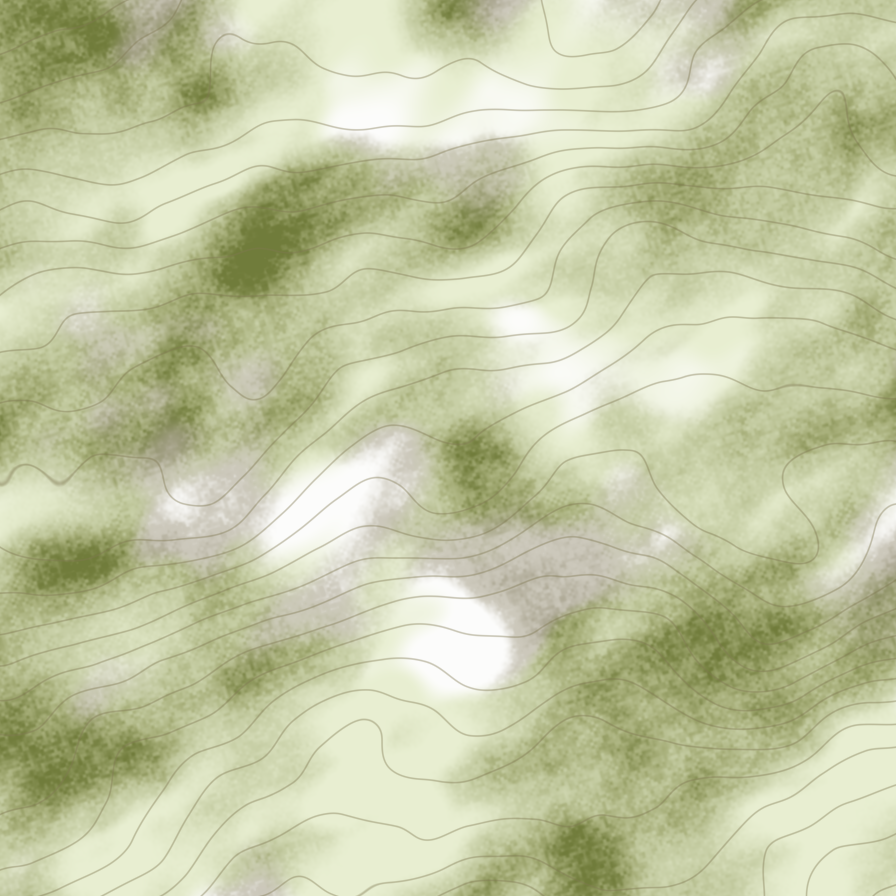
A Shadertoy shader for this texture:

```glsl
const vec3 DEEP_OLIVE = vec3(0.44, 0.485, 0.23);
const vec3 MOSS = vec3(0.65, 0.68, 0.47);
const vec3 SAGE = vec3(0.77, 0.80, 0.635);
const vec3 PALE_GREEN = vec3(0.91, 0.935, 0.82);
const vec3 STONE_DARK = vec3(0.66, 0.64, 0.56);
const vec3 STONE = vec3(0.80, 0.785, 0.735);
const vec3 SNOW = vec3(0.99, 0.99, 0.985);
const vec3 CONTOUR_BROWN = vec3(0.50, 0.47, 0.32);

float hash(vec2 p) {
    return fract(sin(dot(p, vec2(127.1, 311.7))) * 43758.5453);
}

mat2 rotation(float angle) {
    float c = cos(angle), s = sin(angle);
    return mat2(c, -s, s, c);
}

float valueNoise(vec2 p) {
    vec2 cell = floor(p), f = fract(p);
    f = f * f * (3.0 - 2.0 * f);
    float bottom = mix(hash(cell), hash(cell + vec2(1, 0)), f.x);
    float top = mix(hash(cell + vec2(0, 1)), hash(cell + vec2(1, 1)), f.x);
    return mix(bottom, top, f.y);
}

float fbm(vec2 p, int octaves, float gain) {
    float sum = 0.0, total = 0.0, weight = 1.0;
    for (int i = 0; i < octaves; i++) {
        sum += weight * valueNoise(p);
        total += weight;
        weight *= gain;
        p = rotation(0.3) * p * 2.03 + 17.3;
    }
    return sum / total;
}

// Soft shading stretched along a rising diagonal, about -2 to 2
float relief(vec2 p, float angle, vec2 frequency) {
    vec2 warp = vec2(valueNoise(p * 7.0 + 3.1), valueNoise(p * 7.0 + 41.7)) - 0.5;
    vec2 q = rotation(angle) * (p + 0.06 * warp);
    return (fbm(q * frequency + 9.4, 3, 0.42) - 0.5) / 0.14;
}

// Ground height, measured in contour steps
float elevation(vec2 p, float steps) {
    float slope = p.y - 0.25 * p.x;
    float hills = 0.30 * valueNoise(rotation(0.4) * p * 3.2 + 5.0);
    float spurs = 0.13 * valueNoise(rotation(-0.5) * p * 8.0 + 23.0);
    float gullies = 0.025 * valueNoise(rotation(0.8) * p * 19.0 + 31.0);
    return steps * (slope + hills + spurs + gullies);
}

float contourLine(vec2 p, float steps, float width) {
    vec2 e = vec2(0.002, 0.0);
    float h = elevation(p, steps);
    vec2 grad = vec2(elevation(p + e.xy, steps) - h, elevation(p + e.yx, steps) - h) / e.x;
    float dist = abs(fract(h) - 0.5) / max(length(grad), 0.5 * steps);
    return 1.0 - smoothstep(0.0, width, dist);
}

// Fine stipple in two sizes, centred on zero
float grain(vec2 p) {
    float fine = valueNoise(rotation(0.3) * p * 270.0);
    float coarse = valueNoise(rotation(0.9) * p * 140.0 + 7.0);
    return 0.6 * fine + 0.4 * coarse - 0.5;
}

vec3 greenRamp(float tone) {
    vec3 color = mix(DEEP_OLIVE, MOSS, smoothstep(-2.6, -0.9, tone));
    color = mix(color, SAGE, smoothstep(-1.3, 0.1, tone));
    return mix(color, PALE_GREEN, smoothstep(-0.2, 1.6, tone));
}

vec3 stoneRamp(float tone) {
    vec3 color = mix(STONE_DARK, STONE, smoothstep(-2.0, 0.0, tone));
    return mix(color, SNOW, smoothstep(0.0, 1.3, tone));
}

void mainImage(out vec4 fragColor, in vec2 fragCoord) {
    vec2 p = fragCoord / iResolution.y;
    float pixel = 1.0 / iResolution.y;

    // Shaded ground, with the stipple strongest in the dark cover
    float tone = relief(p, 0.6, vec2(6.5, 10.5));
    float cover = 1.0 - smoothstep(-0.6, 1.2, tone);
    tone += grain(p) * mix(0.25, 1.35, cover);

    // Bare stone and snow in scattered patches, rarely in the darkest cover
    float bare = fbm(rotation(0.5) * p * vec2(5.0, 6.5) + 61.0, 3, 0.5);
    float stone = smoothstep(0.56, 0.74, bare + 0.02 * clamp(tone, -2.0, 1.0));
    vec3 color = mix(greenRamp(tone), stoneRamp(tone), stone);

    // Thin height lines
    float line = contourLine(p, 19.0, 0.0007 + pixel);
    color = mix(color, CONTOUR_BROWN, 0.42 * line);

    fragColor = vec4(color, 1.0);
}
```
